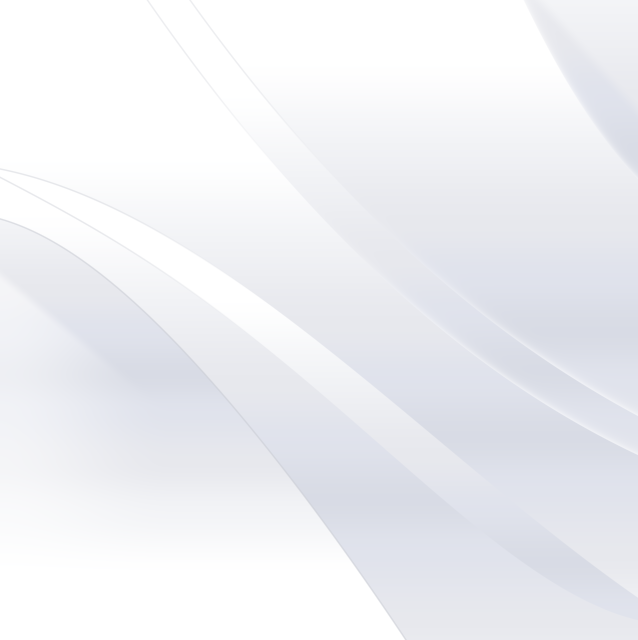
A Shadertoy shader for this background:

```glsl
const vec3 WHITE = vec3(1.0);
const vec3 MIST = vec3(0.950, 0.954, 0.965);
const vec3 GREY = vec3(0.906, 0.910, 0.930);
const vec3 LAVENDER = vec3(0.877, 0.888, 0.925);
const vec3 STEEL = vec3(0.848, 0.860, 0.897);
const vec3 LINE_COLOR = vec3(0.79, 0.80, 0.83);
const float LINE_WIDTH = 0.0011;
const float GLOW_WIDTH = 0.011;
const float GLOW_STRENGTH = 0.60;

// Depth below the top edge at five evenly spaced columns
const float CORNER[5] = float[5](-3.641, -2.121, -0.961, -0.161, 0.280);
const float UPPER_ARC[5] = float[5](-0.482, -0.068, 0.251, 0.486, 0.650);
const float LOWER_ARC[5] = float[5](-0.370, 0.027, 0.335, 0.560, 0.711);
const float RIBBON_TOP[5] = float[5](0.264, 0.363, 0.535, 0.740, 0.934);
const float RIBBON_BASE[5] = float[5](0.277, 0.421, 0.612, 0.826, 0.969);
const float WAVE[5] = float[5](0.342, 0.510, 0.806, 1.178, 1.641);

// Quartic curve through five depths
float curveDepth(float x, float k[5]) {
    float t = 4.0 * x;
    float sum = 0.0;
    for (int i = 0; i < 5; i++) {
        float weight = 1.0;
        for (int j = 0; j < 5; j++) {
            if (j != i) weight *= (t - float(j)) / float(i - j);
        }
        sum += k[i] * weight;
    }
    return sum;
}

// Signed distance to a curve, positive below it
float below(vec2 p, float k[5]) {
    const float STEP = 0.002;
    float depth = curveDepth(p.x, k);
    float slope = (curveDepth(p.x + STEP, k) - depth) / STEP;
    return (p.y - depth) / sqrt(1.0 + slope * slope);
}

// Shared tonal ramp: white at start, darkest at peak, then pale again
vec3 shade(float depth, float start, float peak) {
    float t = (depth - start) / (peak - start);
    vec3 c = mix(WHITE, MIST, smoothstep(0.0, 0.35, t));
    c = mix(c, GREY, smoothstep(0.25, 0.62, t));
    c = mix(c, LAVENDER, smoothstep(0.60, 0.80, t));
    c = mix(c, STEEL, smoothstep(0.78, 1.0, t));
    c = mix(c, LAVENDER, smoothstep(1.0, 1.17, t));
    c = mix(c, GREY, smoothstep(1.15, 1.42, t));
    c = mix(c, MIST, smoothstep(1.40, 1.65, t));
    return mix(c, WHITE, smoothstep(1.60, 1.95, t));
}

float cover(float d, float pixel) {
    return smoothstep(-pixel, pixel, d);
}

float stroke(float d, float pixel) {
    return 1.0 - smoothstep(0.0, LINE_WIDTH + pixel, abs(d));
}

// Highlight fading inward from the edge of a shape
float edgeGlow(float d) {
    return GLOW_STRENGTH * exp(-max(d, 0.0) / GLOW_WIDTH * 2.0);
}

void mainImage(out vec4 fragColor, in vec2 fragCoord) {
    vec2 p = fragCoord / iResolution.xy;
    p.y = 1.0 - p.y;
    float pixel = 0.75 / min(iResolution.x, iResolution.y);

    // Broad field behind the sweeping bands
    vec3 color = shade(p.y, 0.235, 0.684);

    // Two arcs in the upper right
    float lowerArc = -below(p, LOWER_ARC);
    float upperArc = -below(p, UPPER_ARC);
    float glowFade = smoothstep(0.25, 0.60, p.y);
    float lineFade = 0.35 * (1.0 - smoothstep(0.08, 0.30, p.y));
    vec3 band = shade(p.y, 0.135, 0.580);
    band = mix(band, WHITE, edgeGlow(lowerArc) * glowFade);
    color = mix(color, band, cover(lowerArc, pixel));
    color = mix(color, LINE_COLOR, stroke(lowerArc, pixel) * lineFade);
    band = shade(p.y, 0.085, 0.520);
    band = mix(band, WHITE, edgeGlow(upperArc) * glowFade);
    color = mix(color, band, cover(upperArc, pixel));
    color = mix(color, LINE_COLOR, stroke(upperArc, pixel) * lineFade);

    // Corner panel with a soft inner fold
    float corner = -below(p, CORNER);
    float fold = p.x - 0.838 - 0.89 * p.y;
    vec3 panel = shade(p.y, -0.235, 0.250);
    panel = mix(panel, shade(p.y, -0.150, 0.390), smoothstep(-0.008, 0.022, fold));
    panel = mix(panel, WHITE, edgeGlow(corner));
    color = mix(color, panel, cover(corner, pixel));

    // Bright ribbon and the band beneath it
    float ribbonTop = below(p, RIBBON_TOP);
    float ribbonBase = below(p, RIBBON_BASE);
    float leftFade = 0.45 * (1.0 - smoothstep(0.10, 0.45, p.x));
    color = mix(color, shade(p.y, 0.455, 0.880), cover(ribbonTop, pixel));
    color = mix(color, LINE_COLOR, stroke(ribbonTop, pixel) * leftFade);
    color = mix(color, shade(p.y, 0.320, 0.782), cover(ribbonBase, pixel));
    color = mix(color, LINE_COLOR, stroke(ribbonBase, pixel) * leftFade);

    // Lower left wave with a pale haze at its side
    float wave = below(p, WAVE);
    float haze = smoothstep(-0.006, 0.018, p.y - 0.423 - 0.82 * p.x);
    haze *= 0.55 * (1.0 - smoothstep(0.0, 0.27, p.x));
    vec3 waveColor = mix(shade(p.y, 0.250, 0.586), WHITE, haze);
    color = mix(color, waveColor, cover(wave, pixel));
    color = mix(color, LINE_COLOR, 0.6 * stroke(wave, pixel));

    fragColor = vec4(color, 1.0);
}
```
